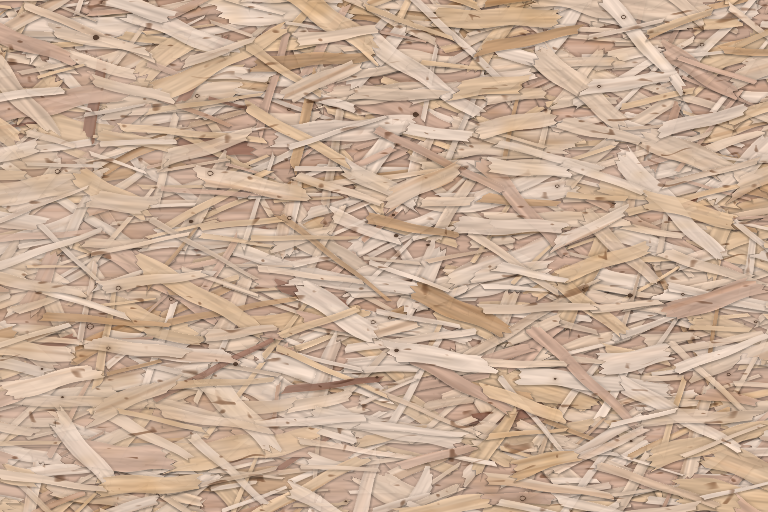
Reproduce this texture procedurally as a Shadertoy shader.

```glsl
// Oriented strand board: pale wood flakes pressed into a flat panel.
// Layers of jittered, mostly level strands are stacked front to back until the
// panel is covered; fibres, stains, chips and specks are then added once.

#define LAYERS 11          // strand layers, front to back
#define BIG_CELL 0.32      // cell length of the longest strands
#define SMALL_CELL 0.10    // cell length of the slivers
#define SLIMNESS 0.12      // widest half width, relative to the cell
#define SPREAD 1.2         // largest turn of a layer, radians
#define GRAIN 0.17         // contrast of the fibres
#define SHADOW 0.30        // darkness beneath strand edges
#define STAIN 0.55         // strength of the resin stains
#define CHIPS 0.38         // strength of the small dark chips
#define SPECK_SHARE 0.07   // share of speck cells that hold a speck

const vec3 PALE = vec3(0.895, 0.808, 0.740);
const vec3 CREAM = vec3(0.865, 0.760, 0.670);
const vec3 STRAW = vec3(0.850, 0.722, 0.590);
const vec3 ROSE = vec3(0.785, 0.650, 0.570);
const vec3 TAN = vec3(0.750, 0.600, 0.460);
const vec3 BARK = vec3(0.570, 0.410, 0.345);

// Integer hash
uvec3 hashBits(vec3 key) {
    uvec3 v = uvec3(ivec3(key)) * 1664525u + 1013904223u;
    v.x += v.y * v.z; v.y += v.z * v.x; v.z += v.x * v.y;
    v ^= v >> 16u;
    v.x += v.y * v.z; v.y += v.z * v.x; v.z += v.x * v.y;
    return v;
}

// Cheap value noise on an integer lattice
float lattice(ivec2 i, uint seed) {
    uint h = uint(i.x) * 374761393u + uint(i.y) * 668265263u + seed * 2246822519u;
    h = (h ^ (h >> 15u)) * 2654435761u;
    h = (h ^ (h >> 13u)) * 1274126177u;
    return float(h >> 16u) / 65535.0;
}

float noise(vec2 p, uint seed) {
    ivec2 i = ivec2(floor(p));
    vec2 f = fract(p);
    f = f * f * (3.0 - 2.0 * f);
    return mix(mix(lattice(i, seed), lattice(i + ivec2(1, 0), seed), f.x),
               mix(lattice(i + ivec2(0, 1), seed), lattice(i + ivec2(1, 1), seed), f.x), f.y);
}

vec3 pickTone(float pick) {
    return pick < 0.32 ? CREAM : pick < 0.63 ? PALE : pick < 0.83 ? STRAW
         : pick < 0.94 ? ROSE : pick < 0.982 ? TAN : BARK;
}

vec2 turned(vec2 p, float angle) {
    float c = cos(angle), s = sin(angle);
    return vec2(c * p.x + s * p.y, c * p.y - s * p.x);
}

// Fibres running along x, with darker growth lines on some strands
vec3 addGrain(vec3 wood, vec2 q, uint seed, float lines) {
    float fibre = noise(q * vec2(7.0, 130.0), seed) - 0.5;
    float fine = noise(q * vec2(28.0, 300.0), seed + 1u) - 0.5;
    float ring = noise(q * vec2(3.0, 95.0), seed + 2u);
    wood *= 1.0 + GRAIN * (fibre + 0.7 * fine);
    return wood - lines * smoothstep(0.55, 0.9, ring) * vec3(0.08, 0.11, 0.13);
}

vec3 layStrands(vec2 p, float blur) {
    vec3 wood = vec3(0.0);
    float open = 1.0, light = 1.0, lines = 0.5;
    vec2 fibre = p;
    uint seed = 0u;
    for (int n = 0; n < LAYERS; n++) {
        float layer = float(n);
        float size = mix(BIG_CELL, SMALL_CELL, fract(layer * 0.755 + 0.6));
        float lean = 2.0 * fract(layer * 0.618 + 0.5) - 1.0;
        vec2 cellSize = size * vec2(1.0, 0.5);
        vec2 g = turned(p + layer * vec2(0.37, 0.23), SPREAD * lean * lean * lean + 0.05);
        vec2 corner = floor(g / cellSize - 0.5);
        for (int k = 0; k < 4; k++) {
            vec2 id = corner + vec2(k & 1, k >> 1);
            uvec3 bits = hashBits(vec3(id, layer));
            vec3 r = vec3(bits & 65535u) / 65536.0;
            vec3 s = vec3(bits >> 16u) / 65536.0;
            vec2 q = turned(g - (id + 0.25 + 0.5 * s.xy) * cellSize, 0.8 * s.z - 0.4);
            vec2 extent = size * vec2(mix(0.36, 0.62, r.x),
                                      SLIMNESS * mix(0.2, 1.0, r.y * r.y));

            // Outline: wavy sides, one narrower end, slanted splintered tips
            float taper = 1.0 - 0.6 * fract(r.x * 7.0) * (0.5 + 0.5 * q.x / extent.x);
            float wave = 0.15 * sin(q.x * 45.0 + s.x * 40.0);
            float side = extent.y * taper - abs(q.y + wave * extent.y);
            float tip = abs(fract(q.y * 75.0 + s.y) - 0.5) + abs(fract(q.y * 31.0 + s.x) - 0.5);
            float ends = extent.x - abs(q.x + q.y * (s.y - 0.5) * 2.4) - tip * extent.y;
            float edge = min(side, ends);
            if (edge < -0.007) continue;

            float cover = smoothstep(-blur, blur, edge);
            float body = cover * mix(0.8, 1.0, s.x);
            vec3 tone = pickTone(r.z) * (0.98 + 0.05 * s.y);
            wood += open * body * light * tone;
            if (open > 0.5 && open * (1.0 - body) <= 0.5) {
                fibre = q;
                seed = bits.x >> 8u;
                lines = s.z * s.z;
            }
            open *= 1.0 - body;
            float shade = smoothstep(-0.007, 0.0, edge) * (q.y < 0.0 ? 1.0 : 0.35);
            light *= 1.0 - SHADOW * shade * (1.0 - cover);
        }
        if (open < 0.04) break;
    }
    return addGrain(wood + open * light * ROSE, fibre, seed, lines);
}

// Small round knots and holes; some are open rings
vec3 addSpecks(vec3 wood, vec2 p, float blur) {
    vec2 id = floor(p / 0.05);
    uvec3 bits = hashBits(vec3(id, 501.0));
    vec3 r = vec3(bits & 65535u) / 65536.0, s = vec3(bits >> 16u) / 65536.0;
    if (r.z > SPECK_SHARE) return wood;
    vec2 d = p - (id + 0.2 + 0.6 * r.xy) * 0.05;
    float dist = length(d * vec2(0.85, 1.1)) - mix(0.0015, 0.0055, s.x * s.x)
               + (noise(d * 300.0, 503u) - 0.5) * 0.002;
    if (s.y > 0.7) dist = abs(dist) - 0.0008;
    float ink = 1.0 - smoothstep(-blur, blur, dist);
    float halo = 0.25 * exp(-max(dist, 0.0) * 350.0);
    return mix(wood, vec3(0.25, 0.17, 0.12), max(ink * 0.85, halo));
}

void mainImage(out vec4 fragColor, in vec2 fragCoord) {
    vec2 p = fragCoord / iResolution.y;
    float blur = max(0.0009, 0.6 / iResolution.y);
    vec3 wood = layStrands(p, blur);

    // Resin stains, pale dust and dark chips
    float stain = smoothstep(0.5, 0.9, 0.6 * noise(p * vec2(5.0, 9.0), 301u)
                                     + 0.4 * noise(p * vec2(24.0, 50.0), 302u));
    wood *= 1.0 - STAIN * stain * vec3(0.10, 0.17, 0.30);
    float dust = smoothstep(0.45, 0.9, noise(p * vec2(4.0, 6.0), 303u));
    wood = mix(wood, PALE, 0.25 * dust);
    float chip = noise(p * vec2(38.0, 105.0) + 2.0 * noise(p * 20.0, 304u), 305u);
    wood *= 1.0 - CHIPS * smoothstep(0.86, 0.99, chip) * vec3(0.8, 1.0, 1.15);

    fragColor = vec4(clamp(addSpecks(wood, p, blur), 0.0, 1.0), 1.0);
}
```
